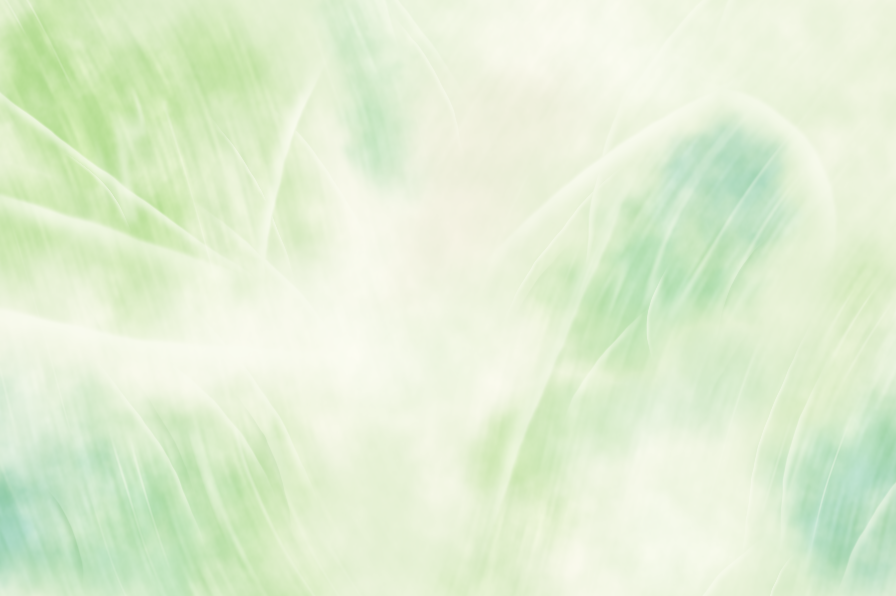
Give the GLSL for this background, as a Shadertoy shader.

```glsl
// A pale watercolour wash: ragged lime, mint and teal blots on warm cream,
// veiled by torn white clouds, scratched with fine directional fibres and
// crossed by curved, tapering strokes of light. Units are canvas heights.
#define CREAM vec3(0.962, 0.968, 0.908)
#define PALE  vec3(0.895, 0.942, 0.825)
#define LIME  vec3(0.755, 0.890, 0.625)
#define MINT  vec3(0.725, 0.885, 0.725)
#define TEAL  vec3(0.610, 0.820, 0.735)
#define BLUSH vec3(0.940, 0.935, 0.865)
#define LIGHT vec3(0.978, 0.985, 0.940)
#define WARP 0.24
#define GRAIN 0.10
#define SCRATCH 0.32
#define LEAN 1.08
#define HAIRS 44

float hash(vec2 p) {
    p = fract(p * vec2(0.1031, 0.1137));
    p += dot(p, p.yx + 33.33);
    return fract((p.x + p.y) * p.x * 17.0);
}

float noise(vec2 p) {
    vec2 i = floor(p), f = fract(p);
    f = f * f * (3.0 - 2.0 * f);
    return mix(mix(hash(i), hash(i + vec2(1, 0)), f.x),
               mix(hash(i + vec2(0, 1)), hash(i + vec2(1, 1)), f.x), f.y);
}

float fbm(vec2 p) {
    float sum = 0.0, amp = 0.5;
    for (int i = 0; i < 5; i++) {
        sum += amp * noise(p + 40.0);
        p = mat2(1.6, 1.2, -1.2, 1.6) * p + 7.3;
        amp *= 0.55;
    }
    return sum;
}

// Coordinates along and across a direction
vec2 along(vec2 p, float angle) {
    vec2 d = vec2(cos(angle), sin(angle));
    return vec2(dot(p, d), d.x * p.y - d.y * p.x);
}

// Soft tilted ellipse
float blot(vec2 p, vec2 centre, vec2 radius, float angle) {
    return 1.0 - smoothstep(0.2, 1.15, length(along(p - centre, angle) / radius));
}

// Bent tapering stroke, crisp on its left side and feathered on its right
float stroke(vec2 p, vec2 a, vec2 b, float bend, float width) {
    vec2 d = b - a, q = along(p - a, atan(d.y, d.x));
    float t = q.x / length(d), off = q.y - bend * 4.0 * t * (1.0 - t);
    float w = width * (off > 0.0 ? 0.4 : 1.7);
    return smoothstep(-0.05, 0.3, t) * (1.0 - smoothstep(0.65, 1.05, t)) * exp(-off * off / (w * w));
}

// x: soft brush grain, y: sparse crisp scratches, both following one direction
vec2 fibres(vec2 p, float angle) {
    vec2 q = along(p, angle);
    q.y += 0.07 * sin(q.x * 3.5 + 1.0) + 0.02 * noise(p * 5.0);
    float soft = 0.5 * noise(q * vec2(7.0, 60.0) + 90.0) + 0.5 * noise(q * vec2(14.0, 140.0) + 200.0);
    float ridge = 1.0 - abs(2.0 * noise(q * vec2(2.5, 32.0) + 60.0) - 1.0);
    return vec2(soft - 0.5, smoothstep(0.8, 1.0, ridge) * smoothstep(0.45, 0.75, noise(p * 9.0 + 5.0)));
}

void mainImage(out vec4 fragColor, in vec2 fragCoord) {
    vec2 uv = fragCoord / iResolution.y;
    vec2 p = uv + WARP * (vec2(fbm(uv * 4.5), fbm(uv * 4.5 + 19.0)) - 0.53);
    float mottle = smoothstep(0.32, 0.72, fbm(uv * 8.0 + 3.0));
    float body = mix(0.5, 1.1, mottle);

    // Ground
    vec3 col = mix(CREAM, PALE, 0.9 * smoothstep(0.38, 0.7, fbm(uv * 3.2 + 11.0)));
    col = mix(col, BLUSH, 0.7 * blot(p, vec2(0.82, 0.74), vec2(0.28, 0.2), 0.9));

    // Lime blots
    float lime = blot(p, vec2(0.20, 0.80), vec2(0.42, 0.28), -1.0);
    lime = max(lime, 0.7 * blot(p, vec2(0.0, 0.62), vec2(0.2, 0.15), 0.0));
    lime = max(lime, 0.8 * blot(p, vec2(0.32, 0.13), vec2(0.27, 0.2), -0.9));
    lime = max(lime, 0.6 * blot(p, vec2(0.88, 0.15), vec2(0.3, 0.14), 1.1));
    lime = max(lime, 0.5 * blot(p, vec2(1.44, 0.46), vec2(0.2, 0.15), 0.8));
    lime = max(lime, 0.6 * blot(p, vec2(1.05, 0.5), vec2(0.24, 0.14), 0.9));
    col = mix(col, LIME, min(lime * body, 1.0));

    // Mint blots
    float mint = blot(p, vec2(1.13, 0.6), vec2(0.28, 0.12), 0.95);
    mint = max(mint, 0.7 * blot(p, vec2(0.62, 0.88), vec2(0.18, 0.1), -1.1));
    mint = max(mint, 0.9 * blot(p, vec2(0.13, 0.14), vec2(0.36, 0.25), -0.5));
    mint = max(mint, 0.9 * blot(p, vec2(1.47, 0.2), vec2(0.25, 0.17), 1.2));
    mint = max(mint, 0.35 * blot(p, vec2(1.12, 0.32), vec2(0.28, 0.12), 0.5));
    col = mix(col, MINT, min(mint * body, 0.95));

    // Teal accents
    float teal = blot(p, vec2(0.0, 0.14), vec2(0.18, 0.24), 0.0);
    teal = max(teal, 0.7 * blot(p, vec2(1.21, 0.72), vec2(0.15, 0.07), 1.2));
    teal = max(teal, 0.7 * blot(p, vec2(1.5, 0.16), vec2(0.16, 0.17), 0.0));
    col = mix(col, TEAL, 0.85 * min(teal * body, 1.0));

    // White clouds
    float cloud = blot(p, vec2(0.5, 0.42), vec2(0.42, 0.17), -0.1);
    cloud = max(cloud, blot(p, vec2(0.98, 0.95), vec2(0.5, 0.16), 0.0));
    cloud = max(cloud, blot(p, vec2(1.16, 0.12), vec2(0.22, 0.2), 0.3));
    cloud = max(cloud, 0.8 * blot(p, vec2(0.61, 0.61), vec2(0.22, 0.1), 1.4));
    col = mix(col, LIGHT, 0.85 * cloud * mix(1.0, 0.55, mottle));

    // Dabs, brush grain and scratches, strongest inside the colour
    float pigment = max(lime, max(mint, teal)) * (1.0 - 0.7 * cloud);
    vec2 grain = mix(fibres(uv, -LEAN), fibres(uv, LEAN), smoothstep(0.6, 0.8, uv.x));
    float dabs = fbm(uv * vec2(22.0, 17.0)) - 0.53;
    col += (GRAIN * grain.x * (0.12 + pigment) + 0.075 * dabs * (0.5 + pigment)) * vec3(1.2, 0.6, 1.3);
    col = mix(col, LIGHT, SCRATCH * grain.y * (0.3 + pigment));

    // Sweeping strokes of light
    vec2 s = mix(uv, p, 0.1);
    float glow = 0.8 * stroke(s, vec2(-0.1, 0.93), vec2(0.46, 0.51), -0.01, 0.007);
    glow = max(glow, 0.9 * stroke(s, vec2(0.55, 0.91), vec2(0.44, 0.49), -0.03, 0.01));
    glow = max(glow, 0.9 * stroke(s, vec2(0.8, 0.54), vec2(1.28, 0.89), 0.03, 0.012));
    glow = max(glow, 0.8 * stroke(s, vec2(1.15, 0.87), vec2(1.39, 0.54), 0.1, 0.018));
    glow = max(glow, 0.7 * stroke(s, vec2(1.09, 0.76), vec2(0.79, 0.02), -0.01, 0.012));
    glow = max(glow, 0.8 * stroke(s, vec2(-0.1, 0.69), vec2(0.44, 0.52), 0.01, 0.016));
    glow = max(glow, 0.9 * stroke(s, vec2(-0.15, 0.51), vec2(0.65, 0.39), -0.02, 0.016));
    glow *= mix(0.65, 1.0, noise(uv * 14.0));

    // Scattered hairlines, light and dark, that follow the grain
    float shade = 0.0;
    for (int i = 0; i < HAIRS; i++) {
        vec2 k = vec2(float(i) * 7.0 + 5.0, 3.0);
        vec2 a = vec2(hash(k) * 1.6, hash(k + 14.0) * 1.3 - 0.1);
        float lean = (a.x < 0.7 ? -LEAN : LEAN) + 0.6 * (hash(k + 28.0) - 0.5);
        vec2 b = a + (0.15 + 0.3 * hash(k + 44.0)) * vec2(cos(lean), sin(lean));
        float hair = stroke(s, a, b, 0.02, 0.002 + 0.005 * hash(k + 68.0));
        if (i % 3 == 0) shade = max(shade, hair);
        else glow = max(glow, 0.5 * hair);
    }
    col -= 0.07 * shade * pigment * vec3(1.2, 0.7, 1.2);
    fragColor = vec4(clamp(mix(col, LIGHT, glow), 0.0, 1.0), 1.0);
}
```
